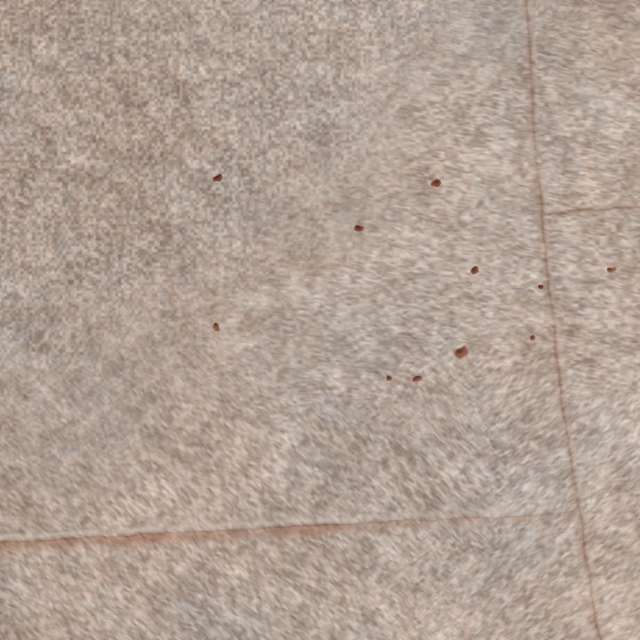
Reproduce this texture procedurally as a Shadertoy shader.

```glsl
// Weathered sandstone slabs: fine flecked grain whose direction drifts over the
// surface, soft grey and tan mottling, thin rusty joints and a few iron pits.
// Built from value noise, stretched along three directions and blended.

#define BASE_COLOR vec3(0.697, 0.633, 0.588)
#define RUST_COLOR vec3(0.62, 0.44, 0.35)
#define PIT_COLOR vec3(0.43, 0.20, 0.14)
#define PALE_COLOR vec3(0.80, 0.76, 0.73)
#define GRAIN_SCALE vec2(100.0, 210.0)
#define GRAIN_CONTRAST 0.175
#define MOTTLE_CONTRAST 0.17
#define TINT_STRENGTH 0.13
#define PIT_COUNT 11

float hash(vec2 p) {
    return fract(sin(dot(p, vec2(127.1, 311.7))) * 43758.5);
}

// Value noise, centred on zero
float noise(vec2 p) {
    vec2 cell = floor(p);
    vec2 f = fract(p);
    f = f * f * (3.0 - 2.0 * f);
    float low = mix(hash(cell), hash(cell + vec2(1, 0)), f.x);
    float high = mix(hash(cell + vec2(0, 1)), hash(cell + vec2(1, 1)), f.x);
    return mix(low, high, f.y) - 0.5;
}

float fbm(vec2 p) {
    float sum = 0.0;
    float amplitude = 0.6;
    for (int i = 0; i < 5; i++) {
        sum += amplitude * noise(p);
        p = mat2(1.6, 1.2, -1.2, 1.6) * p + 17.3;
        amplitude *= 0.62;
    }
    return sum;
}

// Short flecks lying along one direction
float flecks(vec2 p, float angle) {
    float c = cos(angle);
    float s = sin(angle);
    vec2 q = mat2(c, -s, s, c) * p;
    q += 0.004 * vec2(noise(p * 70.0), noise(p * 70.0 + 40.0));
    return noise(q * GRAIN_SCALE) + 0.6 * noise(q * GRAIN_SCALE * 1.6 + 31.0);
}

// Blend of fleck directions and of a finer, even grain at the upper left
float stoneGrain(vec2 p) {
    float wander = 0.5 * fbm(p * 4.0);
    float fine = smoothstep(0.15, 0.6, p.y - p.x + 0.15 + wander);
    float upper = smoothstep(0.35, 0.65, p.y + wander);
    float right = smoothstep(0.5, 0.85, p.x + wander);
    vec3 w = vec3(upper, (1.0 - upper) * (1.0 - right), (1.0 - upper) * right);
    w /= length(w);
    float directed = w.x * flecks(p, -0.15) + w.y * flecks(p, -0.75) + w.z * flecks(p, 0.6);
    float even = noise(p * 230.0) + 0.7 * noise(p * 150.0 + 9.0);
    return mix(directed, even, fine);
}

// Soft line mask from a signed distance
float line(float d, float width) {
    return exp(-d * d / (width * width));
}

vec3 addJoints(vec3 color, vec2 p) {
    float wobble = 0.004 * noise(p * 22.0) + 0.003 * noise(p * 80.0);
    float worn = clamp(0.65 + 1.1 * fbm(p * 14.0 + 5.0), 0.15, 1.0);
    float side = p.x - (0.9375 - 0.18 * p.y + 0.066 * p.y * p.y) + wobble;
    float bottom = p.y - (0.153 + 0.051 * p.x) + wobble;
    float ledge = p.y - (0.590 + 0.088 * p.x) + wobble;
    float leftSlab = 1.0 - smoothstep(-0.004, 0.004, side);
    float leftFade = 1.0 - smoothstep(0.25, 0.8, p.x);

    // Rust stains, then the thin dark cracks, then pale chipped edges
    float stain = 0.45 * line(side, 0.008);
    stain = max(stain, leftSlab * mix(0.35, 0.75, leftFade) * line(bottom + 0.006, 0.009));
    stain = max(stain, (1.0 - leftSlab) * 0.35 * line(ledge, 0.006));
    color = mix(color, RUST_COLOR + 0.3 * (color - BASE_COLOR), stain * worn);

    float crack = 0.5 * line(side, 0.0022);
    crack = max(crack, 0.45 * leftSlab * line(bottom, 0.002));
    crack = max(crack, 0.6 * (1.0 - leftSlab) * line(ledge, 0.002));
    color *= 1.0 - 0.35 * crack * worn;

    float chip = leftSlab * (0.25 + 0.4 * leftFade) * line(bottom - 0.008, 0.004);
    chip = max(chip, 0.3 * line(side - 0.007, 0.003));
    return mix(color, PALE_COLOR, chip * worn);
}

vec3 addPits(vec3 color, vec2 p) {
    vec2 bend = 0.006 * vec2(noise(p * 110.0), noise(p * 110.0 + 60.0));
    for (int i = 0; i < PIT_COUNT; i++) {
        float id = float(i);
        vec2 center = vec2(0.3, 0.34) + vec2(0.68, 0.64) * vec2(hash(vec2(id, 2.7)), hash(vec2(id, 8.1)));
        float size = mix(0.0045, 0.012, pow(hash(vec2(id, 5.3)), 2.0));
        vec2 q = (p + bend - center) * vec2(0.9, 1.1);
        float body = 1.0 - smoothstep(size * 0.65, size * 1.15, length(q));
        float shade = 1.0 - smoothstep(0.0, size, length(q - vec2(-0.2, 0.35) * size));
        vec3 iron = mix(PIT_COLOR, RUST_COLOR, 0.5 * hash(vec2(id, 3.9)));
        iron *= 1.1 - 0.5 * shade;
        color = mix(color, iron, 0.9 * body);
    }
    return color;
}

void mainImage(out vec4 fragColor, in vec2 fragCoord) {
    vec2 p = fragCoord / iResolution.xy;

    // Grain and cloudy light variation
    float tone = GRAIN_CONTRAST * stoneGrain(p);
    tone += MOTTLE_CONTRAST * (0.45 * fbm(p * 5.0 + 3.0) + 0.8 * fbm(p * 28.0));
    tone += 0.035 * (p.x - 0.5) - 0.02 * (p.y - 0.5);

    // Tan against blue-grey, in patches and in single grains
    float tint = 0.7 * fbm(p * 6.0 + 20.0) + 0.35 * noise(p * 75.0) + 0.25 * noise(p * 160.0 + 7.0);
    vec3 color = BASE_COLOR + tone * vec3(1.0, 1.03, 1.04);
    color += TINT_STRENGTH * tint * vec3(0.35, -0.1, -0.45);

    color = addJoints(color, p);
    color = addPits(color, p);
    fragColor = vec4(clamp(color, 0.0, 1.0), 1.0);
}
```
